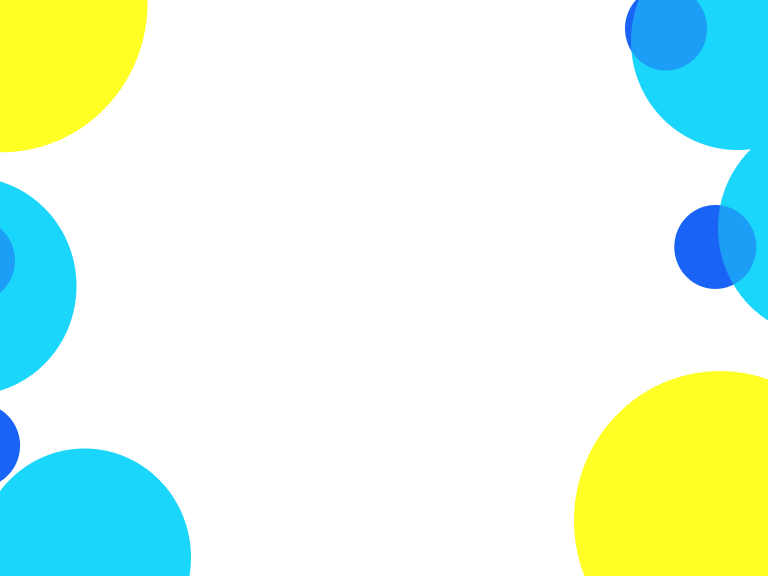
A WebGL 1 fragment shader for this background:

```glsl
precision highp float;

uniform vec2 u_resolution;

// Signed distance to the nearer of two discs sharing one radius
float discPair(vec2 p, vec2 a, vec2 b, float radius) {
  return min(distance(p, a), distance(p, b)) - radius;
}

// Antialiased coverage of a signed distance
float coverage(float dist) {
  float pixel = 1.0 / u_resolution.x;
  return clamp(0.5 - dist / pixel, 0.0, 1.0);
}

void main() {
  // Canvas width is 1; the height makes the discs slightly taller than wide
  vec2 p = gl_FragCoord.xy / u_resolution * vec2(1.0, 0.7328);

  vec3 white = vec3(1.0);
  vec3 yellow = vec3(1.0, 1.0, 0.15);
  vec3 cyan = vec3(0.10, 0.84, 0.98);
  vec3 blue = vec3(0.10, 0.39, 0.97);
  vec3 overlap = vec3(0.11, 0.62, 0.97);

  // Large discs in opposite corners
  float large = coverage(discPair(p, vec2(0.002, 0.7292), vec2(0.9375, 0.0706), 0.1901));

  // Medium discs along the left and right edges
  float mediumLeft = discPair(p, vec2(-0.0391, 0.3689), vec2(0.110, 0.0235), 0.1387);
  float mediumRight = discPair(p, vec2(0.9603, 0.6806), vec2(1.0736, 0.4427), 0.1387);
  float medium = coverage(min(mediumLeft, mediumRight));

  // Small discs beside and across the medium ones
  float smallLeft = discPair(p, vec2(-0.0339, 0.4014), vec2(-0.0273, 0.166), 0.0534);
  float smallRight = discPair(p, vec2(0.8672, 0.6965), vec2(0.9314, 0.4186), 0.0534);
  float small = coverage(min(smallLeft, smallRight));

  // Layer the colours, with a lighter blue where small and medium cross
  vec3 color = mix(white, yellow, large);
  color = mix(color, cyan, medium);
  color = mix(color, mix(blue, overlap, medium), small);

  gl_FragColor = vec4(color, 1.0);
}
```
